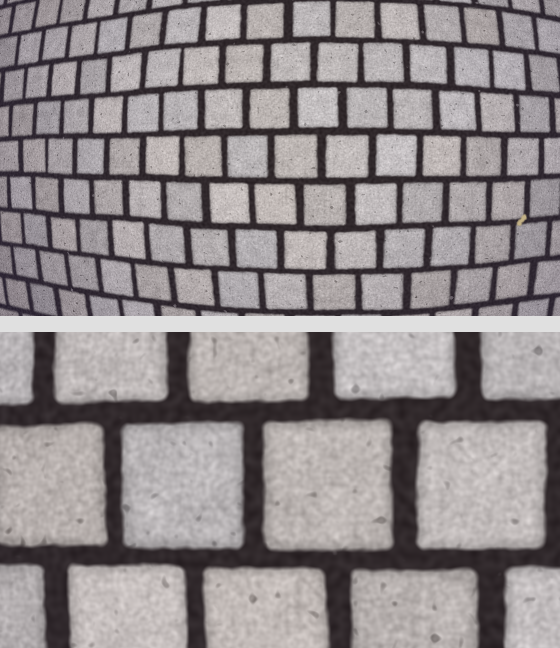
Top, the full canvas; bottom, a detail of the centre.
Give the GLSL for this texture, as a WebGL 2 fragment shader.

```glsl
#version 300 es
precision highp float;
// Cobblestone paving in staggered courses, bulging as through a wide lens.
// Lens-corrected coordinates are cut into rows and columns; each cell holds one
// jittered rounded box, with gradient noise for worn edges, grain and pits.

uniform vec2 u_resolution;
out vec4 fragColor;

// Lens, in units of the canvas height
const vec2 LENS_CENTRE = vec2(1.042, 0.502);
const float BULGE = 0.289;
const float BULGE_RIM = 0.049;

// Layout of the courses
const float ROW_PITCH = 0.153;
const float COLUMN_PITCH = 0.158;
const float PITCH_GROWTH = 0.013;   // courses widen towards the bottom
const float TOP_ROW = 3.53;         // rows from the top course to the lens centre
const float ROW_SHIFT = 0.586;      // stagger per course, in stones
const float FIRST_SHIFT = -0.41;

// Stone shape, in cell units
const vec2 HALF_SIZE = vec2(0.424, 0.432);
const float CORNER = 0.055;
const float JITTER = 0.035;
const float TILT = 0.07;
const float EDGE_WEAR = 0.022;
const float EDGE_SOFT = 0.016;

// Light and colour
const vec2 LIGHT_CENTRE = vec2(0.95, 0.61);
const vec3 STONE_LIT = vec3(0.765, 0.743, 0.740);
const vec3 STONE_DIM = vec3(0.535, 0.505, 0.540);
const vec3 JOINT_LIT = vec3(0.185, 0.155, 0.163);
const vec3 JOINT_DIM = vec3(0.175, 0.145, 0.205);
const vec3 LEAF = vec3(0.76, 0.69, 0.52);
const vec2 LEAF_BASE = vec2(1.643, 0.292);
const vec2 LEAF_TIP = vec2(1.660, 0.314);

// Two hashed values in 0..1 for a lattice point
vec2 hash2(vec2 p) {
    uvec2 v = uvec2(ivec2(floor(p)) + 4096) * 1664525u + 1013904223u;
    v.x += v.y * 1664525u;
    v.y += v.x * 1664525u;
    v ^= v >> 16u;
    v.x += v.y * 1664525u;
    v.y += v.x * 1664525u;
    v ^= v >> 16u;
    return vec2(v & 65535u) / 65535.0;
}

float cornerSlope(vec2 lattice, vec2 offset) {
    return dot(hash2(lattice) * 2.0 - 1.0, offset);
}

// Gradient noise, roughly -0.7..0.7
float noise(vec2 p) {
    vec2 i = floor(p), f = p - i;
    vec2 w = f * f * f * (f * (f * 6.0 - 15.0) + 10.0);
    vec2 e = vec2(1.0, 0.0);
    return mix(mix(cornerSlope(i, f), cornerSlope(i + e, f - e), w.x),
               mix(cornerSlope(i + e.yx, f - e.yx), cornerSlope(i + 1.0, f - 1.0), w.x), w.y);
}

float roundedBox(vec2 p, vec2 halfSize, float radius) {
    vec2 d = abs(p) - halfSize + radius;
    return length(max(d, 0.0)) + min(max(d.x, d.y), 0.0) - radius;
}

float segmentDistance(vec2 p, vec2 a, vec2 b) {
    vec2 ab = b - a;
    return length(p - a - ab * clamp(dot(p - a, ab) / dot(ab, ab), 0.0, 1.0));
}

void main() {
    vec2 uv = gl_FragCoord.xy / u_resolution.y;

    // Undo the lens bulge
    vec2 p = uv - LENS_CENTRE;
    float r2 = dot(p, p);
    vec2 paving = p * (1.0 + BULGE * r2 + BULGE_RIM * r2 * r2);
    vec2 s = paving / ROW_PITCH;
    float pixel = 0.5 * length(fwidth(s));

    // Find the course, then the stone within it
    float v = TOP_ROW - s.y + 0.07 * noise(s * 0.45 + 7.0);
    float row = floor(v);
    float pitch = COLUMN_PITCH * (1.0 + PITCH_GROWTH * (row - 3.0));
    float u = paving.x / pitch - ROW_SHIFT * row - FIRST_SHIFT + 0.5;
    vec2 cell = vec2(floor(u), row);
    vec2 local = vec2(u, v) - cell - 0.5;

    // Uneven, worn outline
    vec2 place = hash2(cell), form = hash2(cell + 57.0), tone = hash2(cell + 131.0);
    local -= JITTER * (place - 0.5) * vec2(1.4, 0.8);
    local += TILT * (form.x - 0.5) * vec2(local.y, -0.5 * local.x);
    float wear = noise(s * 5.0) + 0.6 * noise(s * 12.0 + 31.0);
    vec2 halfSize = HALF_SIZE + 0.02 * (form.y - 0.5);
    float d = roundedBox(local, halfSize, CORNER) + EDGE_WEAR * wear;
    float soft = EDGE_SOFT + pixel;
    float stoneMask = 1.0 - smoothstep(-soft, soft, d);

    // Stone face: light falloff, tint per stone, grain, pits and dull rim
    vec2 toLight = uv - LIGHT_CENTRE;
    float dim = clamp(dot(toLight, toLight) / 1.2, 0.0, 1.0);
    float grain = 0.10 * noise(s * 15.0) + 0.10 * noise(s * 25.0 + 11.0) + 0.07 * noise(s * 4.0 + 3.0);
    float pits = smoothstep(0.30, 0.55, noise(s * 11.0 + 71.0));
    vec3 stone = mix(STONE_LIT, STONE_DIM, dim);
    stone *= 1.0 + 0.10 * (tone.x - 0.5) + vec3(0.02, 0.0, -0.03) * (tone.y - 0.5);
    stone += grain - 0.20 * pits;
    stone *= mix(0.86, 1.0, smoothstep(0.0, 0.09, -d));

    // Dark joints with grit and a few pale crumbs
    vec3 joint = mix(JOINT_LIT, JOINT_DIM, dim) + 0.07 * noise(s * 14.0 + 19.0);
    joint += 0.22 * smoothstep(0.42, 0.60, noise(s * 7.0 + 43.0));
    vec3 colour = mix(joint, stone, stoneMask);

    // One dry leaf scrap
    float leaf = segmentDistance(uv, LEAF_BASE, LEAF_TIP) - 0.007 + 0.005 * noise(uv * 90.0);
    float leafSoft = 0.001 + 1.0 / u_resolution.y;
    colour = mix(colour, LEAF, 1.0 - smoothstep(-leafSoft, leafSoft, leaf));

    fragColor = vec4(clamp(colour, 0.0, 1.0), 1.0);
}
```
